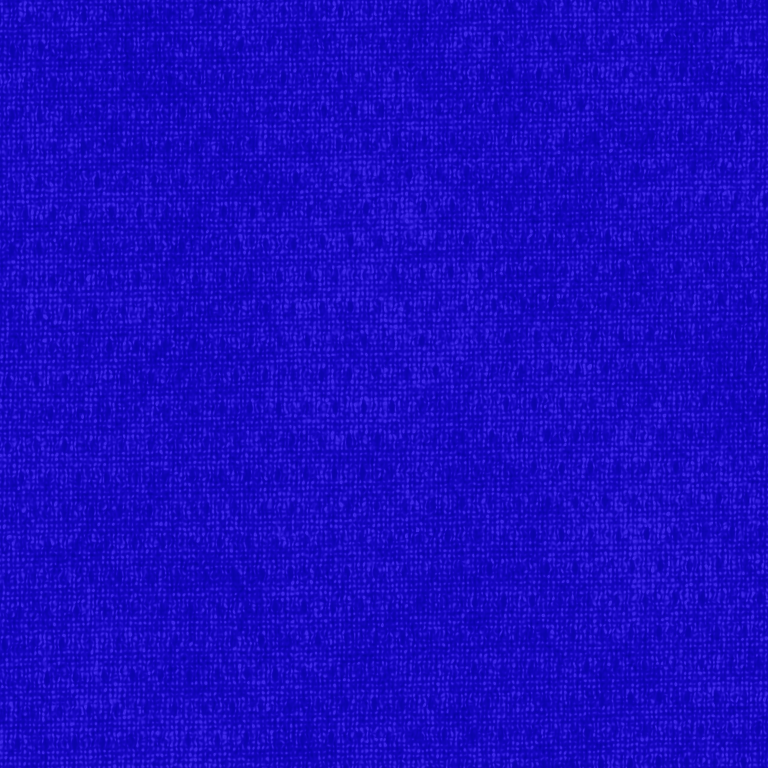
A three.js fragment shader for this texture:

```glsl
varying vec2 vUv;

const float TAU = 6.28319;
const vec2 HOLE_COUNT = vec2(27.0, 23.25);
const vec2 HOLE_ORIGIN = vec2(0.3637, 0.5538);
const vec2 CLOTH_SKEW = vec2(0.013, 0.02);
const float STITCHES_PER_CELL = 6.0;

const vec3 DEEP_BLUE = vec3(0.035, 0.015, 0.65);
const vec3 YARN_BLUE = vec3(0.09, 0.03, 0.76);
const vec3 SHEEN_BLUE = vec3(0.24, 0.16, 0.91);

float hash(vec2 p) {
  vec3 q = fract(p.xyx * vec3(0.1031, 0.103, 0.0973));
  q += dot(q, q.yzx + 33.33);
  return fract((q.x + q.y) * q.z);
}

vec2 gradientAt(vec2 p) {
  float angle = TAU * hash(p);
  return vec2(cos(angle), sin(angle));
}

float gradientNoise(vec2 p) {
  vec2 i = floor(p);
  vec2 f = p - i;
  vec2 w = f * f * f * (f * (f * 6.0 - 15.0) + 10.0);
  vec2 e = vec2(1.0, 0.0);
  float low = mix(dot(gradientAt(i), f), dot(gradientAt(i + e.xy), f - e.xy), w.x);
  float high = mix(dot(gradientAt(i + e.yx), f - e.yx), dot(gradientAt(i + e.xx), f - e.xx), w.x);
  return mix(low, high, w.y);
}

// Knit coordinates: one unit per hole, with a slight skew and ripple
vec2 clothCoords(vec2 uv, vec2 origin, vec2 skew, vec2 count) {
  vec2 p = uv - origin;
  p -= skew * p.yx;
  vec2 ripple = vec2(gradientNoise(uv * 4.0), gradientNoise(uv * 4.0 + 40.0));
  return p * count + 0.5 + 0.06 * ripple;
}

// Offset alternate rows by half a cell
vec2 brickCell(vec2 p) {
  p.x += 0.5 * mod(floor(p.y), 2.0);
  return p;
}

// Rounded loops divided by dark lines along wales and courses
float stitchLoops(vec2 s, vec2 depth) {
  vec2 bump = 0.5 - 0.5 * cos(TAU * s);
  vec2 ridge = mix(1.0 - depth, vec2(1.0), bump);
  float variation = mix(0.65, 1.35, hash(floor(s) + 200.0));
  return ridge.x * ridge.y * variation;
}

float softEllipse(vec2 p, vec2 radius, float softness) {
  return 1.0 - smoothstep(1.0 - softness, 1.0 + softness, length(p / radius));
}

vec3 yarnColor(float tone) {
  vec3 color = mix(DEEP_BLUE, YARN_BLUE, clamp(tone * 2.0, 0.0, 1.0));
  return mix(color, SHEEN_BLUE, clamp(tone * 2.0 - 1.0, 0.0, 1.0));
}

void main() {
  vec2 cloth = clothCoords(vUv, HOLE_ORIGIN, CLOTH_SKEW, HOLE_COUNT);
  vec2 brick = brickCell(cloth);
  vec2 local = fract(brick) - 0.5;
  vec2 cellId = floor(brick);
  vec2 s = cloth * STITCHES_PER_CELL;

  // Uneven mesh band around holes, tidy courses between bands
  float mesh = smoothstep(-0.3, -0.05, local.y) * (1.0 - smoothstep(0.15, 0.42, local.y));
  vec2 wander = vec2(gradientNoise(s * 0.65), gradientNoise(s * 0.65 + 70.0));
  vec2 depth = mix(vec2(0.75, 0.75), vec2(0.8, 0.55), mesh);
  float loops = stitchLoops(s + wander * mix(0.3, 0.6, mesh), depth);

  // Yarn grain, stretched along the wales, and broad uneven light
  float grain = gradientNoise(s * vec2(1.5, 1.1) + 13.0);
  float fuzz = gradientNoise(s * vec2(0.45, 0.3) + 90.0);
  float patches = gradientNoise(vUv * 14.0 + 25.0);
  float light = gradientNoise(vUv * 3.0 + 7.0);
  float tone = 0.22 + 0.68 * loops + 0.4 * grain;
  tone += 0.24 * fuzz + 0.14 * patches + 0.18 * light;

  // Narrow holes with a pale gathered arch above
  float strength = mix(0.45, 1.0, hash(cellId + 300.0));
  vec2 jitter = vec2(hash(cellId + 400.0), hash(cellId + 500.0)) - 0.5;
  vec2 holePos = local - 0.05 * jitter;
  float hole = softEllipse(holePos, vec2(0.1, 0.19), 0.45);
  float arch = softEllipse(holePos - vec2(0.0, 0.12), vec2(0.26, 0.22), 0.4);
  tone += 0.06 * arch * (1.0 - hole);
  tone = mix(tone, 0.06 + 0.15 * loops, hole * strength);

  // Sparse bright fibres
  float glint = smoothstep(0.985, 1.0, hash(floor(s) + 600.0));
  tone += 0.35 * glint * loops;

  gl_FragColor = vec4(yarnColor(tone), 1.0);
}
```
